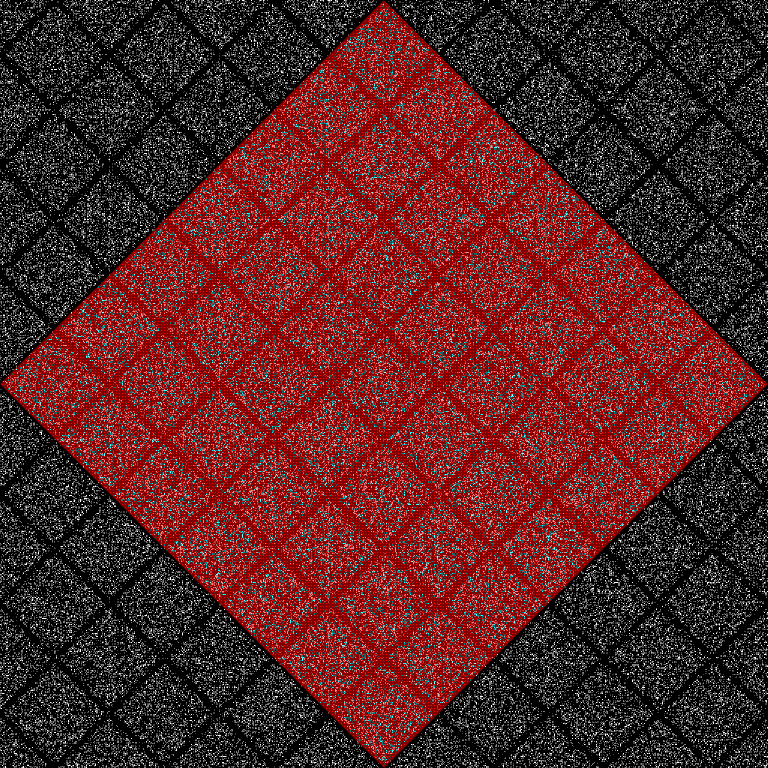
A Shadertoy shader for this pattern:

```glsl
// A red checkered diamond on black, strewn with fine specks in a lattice of smaller diamonds.

const float GRID = 1024.0;   // cells across the canvas
const float LATTICE = 7.0;   // small diamonds across the canvas
const float DENSITY = 0.158; // share of specks inside a small diamond
const vec3 BLACK = vec3(0.0);
const vec3 RED = vec3(1.0, 0.0, 0.0);

// Integer hash of a grid cell, 0 to 1
float hash(ivec2 cell) {
    uint n = uint(cell.x) * 1597334677u ^ uint(cell.y) * 3812015801u;
    n = (n ^ (n >> 15)) * 2246822519u;
    n = (n ^ (n >> 13)) * 3266489917u;
    return float((n ^ (n >> 16)) & 65535u) / 65536.0;
}

// Distance to the nearest half-integer line, in lattice units
float seamDistance(float t) {
    return abs(fract(t) - 0.5);
}

// Speck density: nearly empty along the thin diagonal seams, full inside
float speckDensity(vec2 p, float lattice) {
    float seam = min(seamDistance((p.x + p.y) * lattice),
                     seamDistance((p.x - p.y) * lattice));
    return mix(0.1, 1.0, smoothstep(0.02, 0.055, seam));
}

// Faint dotted rows and columns through the small diamonds
float axisDots(vec2 p, ivec2 cell, float lattice) {
    vec2 d = vec2(seamDistance(p.x * lattice), seamDistance(p.y * lattice));
    float onAxis = 1.0 - step(0.5 * lattice / GRID, min(d.x, d.y));
    return onAxis * float((cell.x + cell.y) & 1);
}

vec3 pattern(vec2 uv) {
    ivec2 cell = ivec2(floor(uv * GRID));
    vec2 p = (vec2(cell) + 0.5) / GRID - 0.5;

    // Large diamond filled with a fine checker
    bool inside = abs(uv.x - 0.5) + abs(uv.y - 0.5) < 0.5;
    bool redCell = inside && ((cell.x + cell.y) & 1) == 0;
    vec3 ground = redCell ? RED : BLACK;

    // Specks invert the ground: white on black, cyan on red
    float chance = DENSITY * speckDensity(p, LATTICE);
    chance += 0.25 * axisDots(p, cell, LATTICE);
    return hash(cell) < chance ? 1.0 - ground : ground;
}

void mainImage(out vec4 fragColor, in vec2 fragCoord) {
    // Average four samples per pixel, so the fine cells blend
    vec3 color = vec3(0.0);
    for (int i = 0; i < 4; i++) {
        vec2 offset = vec2(i & 1, i >> 1) * 0.5 - 0.25;
        color += pattern((fragCoord + offset) / iResolution.xy);
    }
    fragColor = vec4(color * 0.25, 1.0);
}
```
